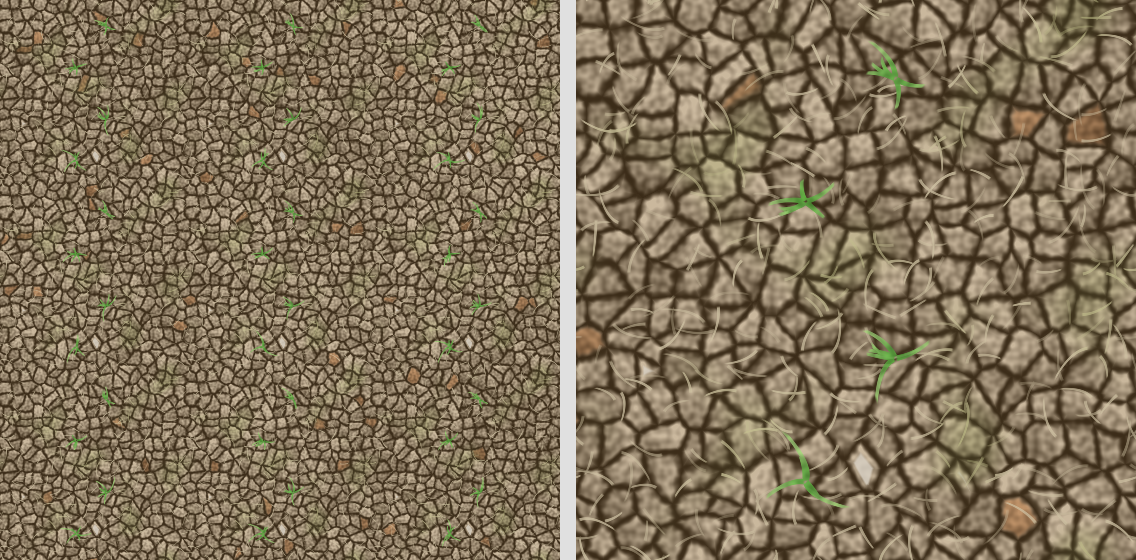
Left: the whole. Right: its middle third, enlarged.
A WebGL 1 fragment shader for this texture:

```glsl
precision highp float;
uniform vec2 u_resolution;

const float TILES = 3.0;
const float STONES = 17.0;
const float FIBRES = 13.0;
const float TAU = 6.28318;

const vec3 SOIL = vec3(0.22, 0.16, 0.085);
const vec3 GRAVEL = vec3(0.73, 0.66, 0.56);
const vec3 RUST = vec3(0.60, 0.38, 0.20);
const vec3 STRAW = vec3(0.81, 0.76, 0.64);
const vec3 MOSS = vec3(0.50, 0.53, 0.30);
const vec3 LEAF = vec3(0.36, 0.68, 0.25);
const vec3 LEAF_TIP = vec3(0.62, 0.80, 0.46);

vec2 hash2(vec2 p) {
  vec3 q = fract((p.xyx + 17.3) * vec3(0.1031, 0.1030, 0.0973));
  q += dot(q, q.yzx + 33.33);
  return fract((q.xx + q.yz) * q.zy);
}

vec2 wrapCell(vec2 cell, float count) {
  return floor(mod(cell + 0.5, count));
}

float cornerSlope(vec2 cell, vec2 offset, float count) {
  float a = TAU * hash2(wrapCell(cell, count) + 71.0).x;
  return dot(vec2(cos(a), sin(a)), offset);
}

// Gradient noise that repeats every count cells
float gradientNoise(vec2 p, float count) {
  vec2 i = floor(p), f = fract(p);
  vec2 u = f * f * f * (f * (f * 6.0 - 15.0) + 10.0);
  vec2 e = vec2(1.0, 0.0);
  float low = mix(cornerSlope(i, f, count), cornerSlope(i + e, f - e, count), u.x);
  float high = mix(cornerSlope(i + e.yx, f - e.yx, count), cornerSlope(i + 1.0, f - 1.0, count), u.x);
  return mix(low, high, u.y);
}

vec2 stoneCentre(vec2 cell, float count) {
  return cell + 0.5 + 0.88 * (hash2(wrapCell(cell, count)) - 0.5);
}

// Distance to the border of the nearest stone, with its cell and local offset
float stoneBorder(vec2 p, float count, out vec2 cell, out vec2 offset) {
  vec2 base = floor(p);
  float nearest = 9.0;
  for (int y = -1; y <= 1; y++) for (int x = -1; x <= 1; x++) {
    vec2 c = base + vec2(float(x), float(y));
    vec2 d = p - stoneCentre(c, count);
    if (dot(d, d) < nearest) { nearest = dot(d, d); cell = c; offset = d; }
  }
  float border = 9.0;
  for (int y = -2; y <= 2; y++) for (int x = -2; x <= 2; x++) {
    vec2 toOther = stoneCentre(cell + vec2(float(x), float(y)), count) - p + offset;
    float gap = length(toOther);
    if (gap > 0.001) border = min(border, 0.5 * gap - dot(offset, toOther) / gap);
  }
  return border;
}

// Coverage of a tapered, bent strand starting at the origin
float strand(vec2 p, float angle, float len, float bend, float width, float soft) {
  vec2 dir = vec2(cos(angle), sin(angle));
  float t = dot(p, dir) / len;
  float side = abs(dir.x * p.y - dir.y * p.x - bend * len * t * t);
  side /= sqrt(1.0 + 4.0 * bend * bend * t * t);
  float w = width * (1.0 - 0.5 * clamp(t, 0.0, 1.0));
  float ends = smoothstep(0.0, 0.08, t) * (1.0 - smoothstep(0.9, 1.0, t));
  return ends * (1.0 - smoothstep(w - soft, w + soft, side));
}

float fibres(vec2 p, float soft) {
  float cover = 0.0;
  for (int y = -1; y <= 1; y++) for (int x = -1; x <= 1; x++) for (int k = 0; k < 2; k++) {
    vec2 c = floor(p * FIBRES) + vec2(float(x), float(y));
    vec2 seed = wrapCell(c, FIBRES) + 40.0 * float(k + 1);
    vec2 h = hash2(seed), g = hash2(seed + 9.0);
    float s = strand(p - (c + h) / FIBRES, TAU * g.x, mix(0.035, 0.07, g.y), 1.8 * (h.x - 0.5), 0.0028, soft);
    cover = max(cover, s * mix(0.25, 0.8, h.y));
  }
  return cover;
}

// Four small sprouts zigzag down each tile; x is coverage, y is tip blend
vec2 sprouts(vec2 p, vec2 tile, float soft) {
  vec2 result = vec2(0.0);
  for (int i = 0; i < 4; i++) {
    float n = float(i), odd = mod(n, 2.0);
    vec2 d = p - vec2(0.57 - 0.16 * odd, 0.86 - 0.25 * n + 0.03 * odd);
    for (int k = 0; k < 6; k++) {
      vec2 h = hash2(vec2(n * 7.0, float(k) * 5.0));
      vec2 change = hash2(tile * 11.0 + vec2(n, float(k))) - 0.5;
      float s = strand(d, TAU * h.x + change.x, mix(0.035, 0.07, h.y), 1.6 * (h.y - 0.5) + change.y, 0.0052, soft);
      if (s > result.x) result = vec2(s, smoothstep(0.01, 0.06, length(d)));
    }
  }
  return result;
}

void main() {
  vec2 p = TILES * gl_FragCoord.xy / u_resolution;
  float soft = 0.5 * TILES / min(u_resolution.x, u_resolution.y);

  // Angular stones with uneven shapes and dark gaps
  vec2 warp = vec2(gradientNoise(p * 9.0, 9.0), gradientNoise(p * 9.0 + 4.5, 9.0));
  vec2 cell, offset;
  float border = stoneBorder(p * STONES + 0.55 * warp, STONES, cell, offset);
  vec2 tone = hash2(wrapCell(cell, STONES) + 5.0);
  vec2 wear = hash2(cell + 130.0);
  float grain = gradientNoise(p * 70.0, 70.0);
  float tilt = TAU * tone.y;
  float shade = 0.77 + 0.27 * (tone.x - 0.5) + 0.13 * (wear.x - 0.5);
  shade += 0.24 * dot(offset, vec2(cos(tilt), sin(tilt))) + 0.16 * offset.y;
  shade += 0.5 * grain + 0.12 * gradientNoise(p * 0.9, 3.0);
  float body = smoothstep(0.0, 0.17 + 0.08 * tone.y, border + 0.06 * grain);
  shade = clamp(shade * mix(0.05, 1.0, body), -0.05, 1.12);
  vec3 color = mix(SOIL, GRAVEL, shade);

  // Rusty stones, pale chips and faint moss
  color = mix(color, RUST * (0.5 + 0.6 * shade), 0.55 * body * step(0.978, wear.y));
  color = mix(color, vec3(0.85, 0.82, 0.77), 0.8 * step(0.985, tone.x) * smoothstep(0.2, 0.3, border));
  float moss = smoothstep(0.05, 0.5, gradientNoise(p * 5.0, 5.0));
  color = mix(color, MOSS * (0.55 + 0.6 * shade), 0.3 * moss);

  // Dry fibres and green shoots
  color = mix(color, mix(STRAW, MOSS * 1.35, 0.5 * moss), fibres(p, soft));
  vec2 sprout = sprouts(fract(p), floor(p), soft);
  color = mix(color, mix(LEAF, LEAF_TIP, sprout.y) * (0.95 + 0.25 * grain), 0.85 * sprout.x);

  gl_FragColor = vec4(color, 1.0);
}
```
